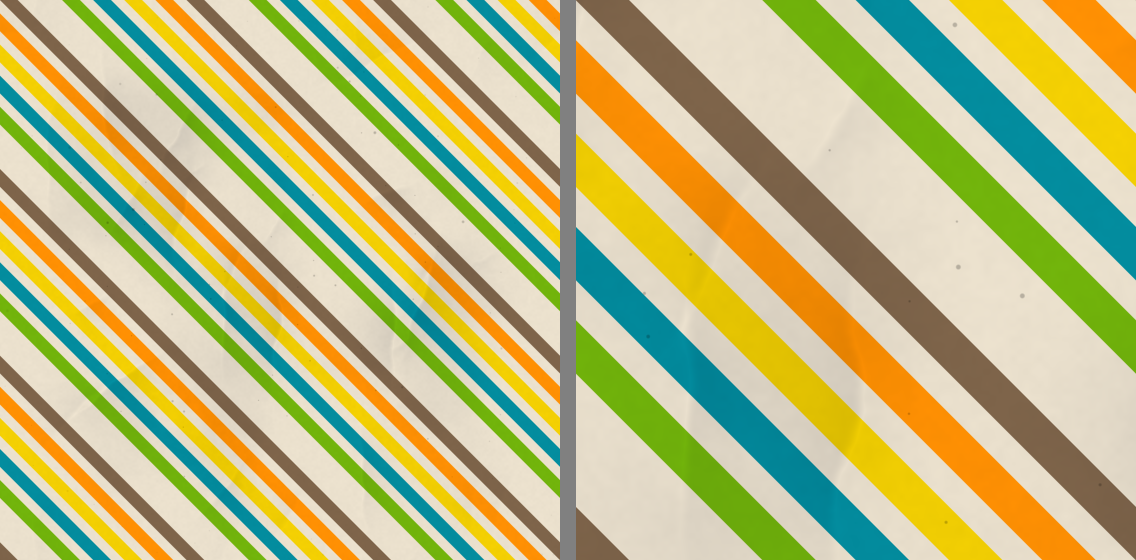
Left: the whole. Right: its middle third, enlarged.
Write a WebGL 2 fragment shader that draws this pattern.

```glsl
#version 300 es
precision highp float;

uniform vec2 u_resolution;
out vec4 fragColor;

const float REPEATS = 3.0;       // stripe groups across and down
const float SLOTS = 6.0;         // equal lanes per group, one left blank
const float FIRST_LANE = 0.047;  // centre of the brown lane within a group
const float HALF_WIDTH = 0.286;  // half a stripe, in lanes
const int FOLDS = 34;

const vec3 PAPER = vec3(0.922, 0.882, 0.805);
const vec3 BROWN = vec3(0.495, 0.393, 0.290);
const vec3 GREEN = vec3(0.445, 0.705, 0.045);
const vec3 TEAL = vec3(0.010, 0.550, 0.620);
const vec3 YELLOW = vec3(0.955, 0.815, 0.010);
const vec3 ORANGE = vec3(1.000, 0.565, 0.010);
const vec3 LANE_INKS[6] = vec3[6](BROWN, PAPER, GREEN, TEAL, YELLOW, ORANGE);

float hash(vec2 p) {
    return fract(sin(dot(p, vec2(127.1, 311.7))) * 43758.5453);
}

// Value noise that wraps after a whole number of cells
float wrappedNoise(vec2 p, float cells) {
    vec2 q = p * cells;
    vec2 i = floor(q);
    vec2 f = q - i;
    f = f * f * (3.0 - 2.0 * f);
    vec2 a = mod(i, cells);
    vec2 b = mod(i + 1.0, cells);
    return mix(mix(hash(a), hash(vec2(b.x, a.y)), f.x),
               mix(hash(vec2(a.x, b.y)), hash(b), f.x), f.y);
}

float wrappedFbm(vec2 p, float cells) {
    float sum = 0.0;
    float weight = 0.5;
    for (int i = 0; i < 5; i++) {
        sum += weight * wrappedNoise(p, cells);
        cells *= 2.0;
        weight *= 0.5;
    }
    return sum;
}

// Diagonal stripes running down to the right
vec3 stripes(vec2 p, float pixel) {
    float lane = SLOTS * (REPEATS * (p.x + p.y) - FIRST_LANE) + 0.5;
    int slot = int(mod(floor(lane), SLOTS));
    float offCentre = abs(fract(lane) - 0.5);
    float blur = SLOTS * REPEATS * pixel;
    float ink = 1.0 - smoothstep(HALF_WIDTH - blur, HALF_WIDTH + blur, offCentre);
    return mix(PAPER, LANE_INKS[slot], ink);
}

// One crease: x is a shadow fading away from it, y its bright ridge
vec2 fold(vec2 offset, float angle, float reach, float fade, float wobble) {
    vec2 along = vec2(cos(angle), sin(angle));
    float across = dot(offset, vec2(-along.y, along.x)) + wobble;
    float run = dot(offset, along) / reach;
    float taper = exp(-run * run);
    float shadow = smoothstep(-0.003, 0.005, across) * exp(-max(across, 0.0) / fade);
    float ridge = exp(-abs(across + 0.003) / 0.0018);
    return taper * vec2(shadow, ridge);
}

// Scattered creases, mostly rising to the right
vec2 crumple(vec2 p) {
    float wobble = 0.05 * (wrappedFbm(p, 8.0) - 0.48);
    vec2 sum = vec2(0.0);
    for (int i = 0; i < FOLDS; i++) {
        float id = float(i);
        vec2 centre = vec2(hash(vec2(id, 3.0)), hash(vec2(id, 8.0)));
        vec2 offset = fract(p - centre + 0.5) - 0.5;
        float size = hash(vec2(id, 14.0));
        float angle = 1.05 + 1.3 * (hash(vec2(id, 21.0)) - 0.5);
        angle += 3.14159 * step(0.5, hash(vec2(id, 34.0)));
        float reach = mix(0.025, 0.10, size * size);
        float fade = mix(0.012, 0.045, size);
        sum += fold(offset, angle, reach, fade, wobble) * mix(0.4, 1.0, size);
    }
    return sum;
}

// Sparse dark flecks, one at most per grid cell
float flecks(vec2 p, float cells, float pixel) {
    vec2 cell = mod(floor(p * cells), cells);
    vec2 centre = 0.3 + 0.4 * vec2(hash(cell + 5.3), hash(cell + 9.7));
    float radius = mix(0.0006, 0.0024, pow(hash(cell + 2.9), 4.0));
    float away = length(fract(p * cells) - centre) / cells;
    float dot = 1.0 - smoothstep(radius - pixel, radius + pixel, away);
    return dot * step(0.93, hash(cell + 17.1));
}

void main() {
    vec2 p = gl_FragCoord.xy / u_resolution;
    float pixel = 1.0 / min(u_resolution.x, u_resolution.y);

    // Wear is heavier toward the middle and light along the borders
    vec2 swell = sin(3.14159 * p);
    float wear = mix(0.25, 1.0, smoothstep(0.0, 0.6, swell.x * swell.y));
    vec2 creases = crumple(p);
    float stain = smoothstep(0.42, 0.72, wrappedFbm(p, 5.0));
    float shade = 0.10 * (1.0 - exp(-1.3 * creases.x)) + 0.045 * stain;
    float grain = wrappedNoise(p, 256.0) + wrappedNoise(p, 128.0) - 1.0;

    vec3 color = stripes(p, pixel);
    color *= 1.0 - wear * shade * vec3(1.0, 0.96, 0.80);
    color *= 1.0 + wear * 0.025 * min(creases.y, 1.0);
    color *= 1.0 + 0.012 * grain;
    color *= 1.0 - 0.22 * wear * flecks(p, 44.0, pixel);
    fragColor = vec4(clamp(color, 0.0, 1.0), 1.0);
}
```
